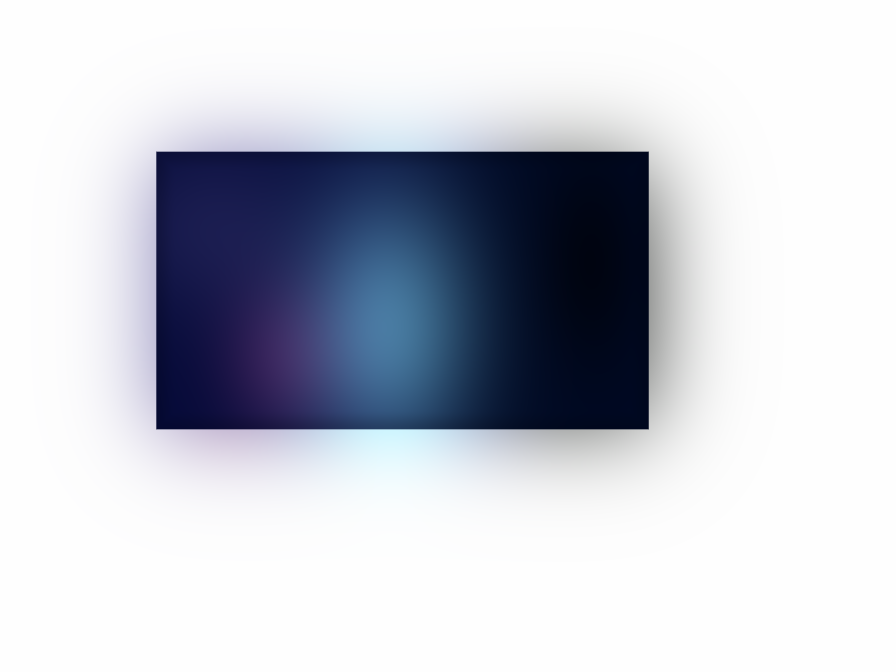
Give the GLSL for this background, as a Shadertoy shader.

```glsl
// Layout, in units of the canvas height
const vec2 PANEL_CENTER = vec2(0.599, 0.5677);
const vec2 PANEL_HALF = vec2(0.3664, 0.2066);
const vec2 SHADOW_OFFSET = vec2(0.004, -0.006);
const float SHADOW_BLUR = 0.066;
const float EDGE_WIDTH = 0.03;
const float EDGE_SHADE = 0.85;

// Panel colours
const vec3 NAVY = vec3(0.02, 0.04, 0.22);
const vec3 MIDNIGHT = vec3(0.0, 0.035, 0.14);
const vec3 CYAN_LIGHT = vec3(0.26, 0.44, 0.42);
const vec3 PLUM_LIGHT = vec3(0.17, 0.05, 0.09);
const vec3 INDIGO_LIGHT = vec3(0.08, 0.07, 0.09);
const float VOID_DEPTH = 0.55;

// Halo colours
const vec3 PAPER = vec3(0.995);
const vec3 HALO_LAVENDER = vec3(0.50, 0.48, 0.70);
const vec3 HALO_GREY = vec3(0.45, 0.46, 0.45);
const vec3 HALO_CYAN = vec3(0.64, 0.93, 1.0);
const vec3 HALO_PLUM = vec3(0.58, 0.47, 0.67);
const float HALO_DARKENING = 0.2;

// Elliptical Gaussian spot
float spot(vec2 p, vec2 center, vec2 spread) {
    vec2 q = (p - center) / spread;
    return exp(-0.5 * dot(q, q));
}

// Smooth approximation of the Gaussian integral
vec2 gaussianStep(vec2 x) {
    x = clamp(x, -4.0, 4.0);
    return 0.5 + 0.5 * tanh(0.7979 * x + 0.0357 * x * x * x);
}

float blurredBox(vec2 p, vec2 halfSize, float blur) {
    vec2 cover = gaussianStep((p + halfSize) / blur)
               - gaussianStep((p - halfSize) / blur);
    return cover.x * cover.y;
}

float boxDistance(vec2 p, vec2 halfSize) {
    vec2 d = abs(p) - halfSize;
    return length(max(d, 0.0)) + min(max(d.x, d.y), 0.0);
}

// Coloured lights over a dark base
vec3 panelColor(vec2 p, float depth) {
    vec3 color = mix(NAVY, MIDNIGHT, smoothstep(0.52, 0.80, p.x));
    color += CYAN_LIGHT * spot(p, vec2(0.580, 0.514), vec2(0.090, 0.142));
    color += PLUM_LIGHT * spot(p, vec2(0.422, 0.465), vec2(0.066, 0.083));
    color += INDIGO_LIGHT * spot(p, vec2(0.312, 0.661), vec2(0.104, 0.095));
    color *= 1.0 - VOID_DEPTH * spot(p, vec2(0.877, 0.609), vec2(0.056, 0.113));
    return color * mix(EDGE_SHADE, 1.0, smoothstep(0.0, EDGE_WIDTH, depth));
}

// Tint of the soft halo around the panel
vec3 haloColor(vec2 p) {
    float middle = exp(-0.5 * pow(abs(p.y - 0.56) / 0.13, 2.0));
    vec3 grey = HALO_GREY - HALO_DARKENING * middle;
    vec3 tint = mix(HALO_LAVENDER, grey, smoothstep(0.62, 0.87, p.x));
    tint = mix(tint, HALO_PLUM, spot(p, vec2(0.347, 0.332), vec2(0.08, 0.07)));
    return mix(tint, HALO_CYAN, spot(p, vec2(0.582, 0.306), vec2(0.09, 0.52)));
}

void mainImage(out vec4 fragColor, in vec2 fragCoord) {
    vec2 p = fragCoord / iResolution.y;
    vec2 local = p - PANEL_CENTER;

    // Halo on paper
    float halo = blurredBox(local - SHADOW_OFFSET, PANEL_HALF, SHADOW_BLUR);
    vec3 color = mix(PAPER, haloColor(p), halo);

    // Sharp panel with a smooth edge
    float dist = boxDistance(local, PANEL_HALF);
    float inside = clamp(0.5 - dist * iResolution.y, 0.0, 1.0);
    color = mix(color, panelColor(p, -dist), inside);

    fragColor = vec4(color, 1.0);
}
```
